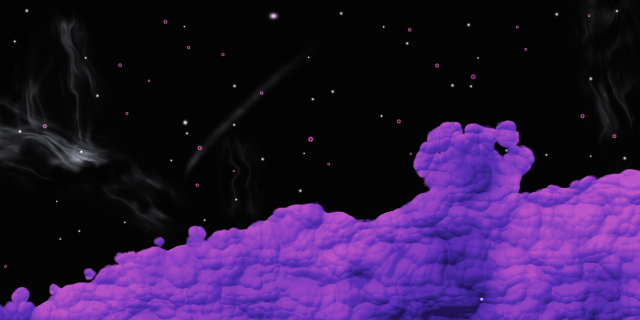
This background is drawn by a Shadertoy shader. Its source:

```glsl
const vec3 NIGHT = vec3(0.012, 0.012, 0.014);
const vec3 SHADOW = vec3(0.13, 0.07, 0.34);
const vec3 INDIGO = vec3(0.21, 0.13, 0.55);
const vec3 VIOLET = vec3(0.35, 0.18, 0.71);
const vec3 ORCHID = vec3(0.54, 0.25, 0.76);
const vec3 PINK = vec3(0.73, 0.33, 0.79);

float hash(vec2 p) {
    vec3 q = fract(p.xyx * 0.1031);
    q += dot(q, q.yzx + 33.33);
    return fract((q.x + q.y) * q.z);
}

vec2 hash2(vec2 p) { return vec2(hash(p), hash(p + 17.3)); }

float noise(vec2 p) {
    vec2 i = floor(p), f = fract(p);
    f = f * f * (3.0 - 2.0 * f);
    return mix(mix(hash(i), hash(i + vec2(1, 0)), f.x),
               mix(hash(i + vec2(0, 1)), hash(i + vec2(1, 1)), f.x), f.y);
}

float fbm(vec2 p) {
    return 0.55 * noise(p) + 0.28 * noise(p * 2.1 + 9.0) + 0.17 * noise(p * 4.3 + 31.0);
}

float blob(vec2 p, vec2 centre, float radius) {
    vec2 d = (p - centre) / radius;
    return exp(-dot(d, d));
}

float lobe(vec2 p, vec2 centre, float radius) { return radius - length(p - centre); }

float smoothMin(float a, float b, float k) {
    float h = max(k - abs(a - b), 0.0) / k;
    return min(a, b) - h * h * k * 0.25;
}

// Rounded domes around jittered cell centres
float domes(vec2 p) {
    vec2 cell = floor(p);
    float nearest = 1.0;
    for (int y = -1; y <= 1; y++)
        for (int x = -1; x <= 1; x++) {
            vec2 id = cell + vec2(x, y);
            vec2 d = id + 0.15 + 0.7 * hash2(id) - p;
            nearest = smoothMin(nearest, dot(d, d), 0.12);
        }
    return 1.0 - nearest;
}

float relief(vec2 p) {
    p += 0.035 * (vec2(noise(p * 9.0), noise(p * 9.0 + 40.0)) - 0.5);
    return 0.05 * domes(p * 8.0) + 0.028 * domes(p * 17.0 + 5.0) + 0.009 * domes(p * 35.0);
}

float ridge(float x) {
    float heights[17] = float[17](0.04, 0.07, 0.12, 0.17, 0.23, 0.255, 0.275, 0.34, 0.37,
                                  0.305, 0.36, 0.42, 0.42, 0.39, 0.41, 0.445, 0.475);
    float s = clamp(x * 8.0, 0.0, 15.999);
    int i = int(s);
    return mix(heights[i], heights[i + 1], smoothstep(0.0, 1.0, fract(s)));
}

// Positive inside the cloud bank, its column and the loose drops
float cloudBody(vec2 p) {
    float trunk = lobe(p, vec2(1.475, 0.43), 0.14);
    trunk = max(trunk, lobe(p, vec2(1.34, 0.50), 0.045));
    trunk = max(trunk, lobe(p, vec2(1.40, 0.56), 0.052));
    trunk = max(trunk, lobe(p, vec2(1.50, 0.56), 0.052));
    trunk = max(trunk, lobe(p, vec2(1.585, 0.575), 0.036));
    trunk = max(trunk, lobe(p, vec2(1.605, 0.49), 0.052));
    float body = max(ridge(p.x) - p.y, trunk);
    for (float i = 0.0; i < 6.0; i++) {
        float x = 0.05 + 0.11 * i + 0.03 * hash(vec2(i, 3.0));
        body = max(body, lobe(p, vec2(x, ridge(x) + 0.012), 0.022));
    }
    return body;
}

// Light regions and hollows of the cloud, before surface shading
float cloudTone(vec2 p, float depth) {
    float tone = 0.55 + 0.16 * exp(-max(depth, 0.0) / 0.06) + 0.3 * (fbm(p * 6.0) - 0.5);
    tone += 0.22 * blob(p, vec2(1.93, 0.33), 0.2) + 0.12 * blob(p, vec2(1.02, 0.27), 0.2);
    tone += 0.16 * blob(p, vec2(1.58, 0.19), 0.1) + 0.1 * blob(p, vec2(0.3, 0.04), 0.25);
    tone -= 0.32 * blob(p, vec2(1.42, 0.2), 0.13) + 0.32 * blob(p, vec2(1.49, 0.43), 0.07);
    tone -= 0.5 * blob(p * vec2(0.5, 1.0), vec2(0.68, 0.0), 0.09);
    tone -= 0.45 * blob(p, vec2(1.12, 0.155), 0.04) + 0.25 * blob(p, vec2(1.9, 0.07), 0.12);
    return tone;
}

vec3 cloudRamp(float t) {
    vec3 c = mix(SHADOW, INDIGO, smoothstep(0.0, 0.22, t));
    c = mix(c, VIOLET, smoothstep(0.2, 0.46, t));
    c = mix(c, ORCHID, smoothstep(0.44, 0.7, t));
    return mix(c, PINK, smoothstep(0.68, 0.95, t));
}

// Smoky streak along a segment
float wisp(vec2 p, vec2 a, vec2 b, float width) {
    p += 0.08 * (vec2(fbm(p * 7.0), fbm(p * 7.0 + 20.0)) - 0.5);
    vec2 dir = b - a;
    float t = clamp(dot(p - a, dir) / dot(dir, dir), 0.0, 1.0);
    float d = length(p - a - dir * t) / width;
    vec2 along = normalize(dir);
    vec2 q = vec2(dot(p, along) * 6.0, dot(p, vec2(-along.y, along.x)) * 26.0);
    float strand = 1.0 - abs(2.0 * fbm(q) - 1.0);
    return exp(-d * d) * pow(strand, 4.0) * smoothstep(0.2, 0.75, fbm(p * 11.0));
}

float smoke(vec2 p) {
    float s = wisp(p, vec2(-0.05, 0.6), vec2(0.25, 0.51), 0.07);
    s += wisp(p, vec2(0.26, 0.5), vec2(0.52, 0.36), 0.045);
    s += 0.7 * wisp(p, vec2(0.22, 0.9), vec2(0.26, 0.62), 0.04);
    s += 0.5 * wisp(p, vec2(0.1, 0.82), vec2(0.09, 0.62), 0.04);
    s += 0.7 * wisp(p, vec2(1.88, 1.02), vec2(1.95, 0.52), 0.06);
    s += 0.25 * wisp(p, vec2(0.75, 0.52), vec2(0.77, 0.36), 0.04);
    float t = clamp((p.x - 0.57) / 0.47, 0.0, 1.0);
    float arc = (p.y - 0.44 - 0.46 * pow(t, 0.8)) / 0.018;
    float ends = smoothstep(0.0, 0.05, t) * (1.0 - smoothstep(0.3, 1.0, t));
    return s + 0.5 * exp(-arc * arc) * ends * fbm(p * 20.0);
}

float star(vec2 p, vec2 centre, float radius, float hollow) {
    float d = length(p - centre) / radius - hollow;
    return exp(-d * d * (1.0 + 2.0 * hollow));
}

vec3 stars(vec2 p) {
    vec3 light = vec3(0.0);
    vec2 cell = floor(p * 9.0);
    float kind = hash(cell + 71.0);
    vec2 centre = (cell + 0.15 + 0.7 * hash2(cell + 4.0)) / 9.0;
    float rosy = step(0.28, kind);
    vec3 tint = mix(vec3(0.85), vec3(0.62, 0.27, 0.5), rosy);
    float size = mix(0.0025, 0.0045, hash(cell + 23.0));
    light += tint * step(kind, 0.45) * star(p, centre, size, rosy);
    light += vec3(1.0, 0.8, 0.95) * star(p * vec2(0.75, 1.0), vec2(0.641, 0.95), 0.008, 0.0);
    light += vec3(0.95) * star(p, vec2(0.579, 0.617), 0.006, 0.0);
    light += vec3(0.8, 0.25, 0.65) * star(p, vec2(0.971, 0.565), 0.005, 1.0);
    light += vec3(0.55, 0.2, 0.5) * star(p, vec2(1.479, 0.76), 0.005, 1.0);
    return light;
}

void mainImage(out vec4 fragColor, in vec2 fragCoord) {
    vec2 p = fragCoord / iResolution.y;
    vec3 color = NIGHT + 0.42 * vec3(0.9, 0.92, 1.0) * smoke(p) + stars(p);

    // Surface slope and lighting
    float height = relief(p);
    vec2 e = vec2(0.004, 0.0);
    vec2 slope = vec2(relief(p + e.xy) - height, relief(p + e.yx) - height) / e.x;
    vec3 normal = normalize(vec3(-slope, 0.9));
    float lit = dot(normal, normalize(vec3(-0.25, 0.65, 0.7)));

    // Cloud over the sky
    float depth = cloudBody(p) + height - 0.068;
    float tone = cloudTone(p, depth) + 0.42 * (lit - 0.62) + 3.0 * (height - 0.066);
    float edge = max(0.004, 1.0 / iResolution.y);
    color = mix(color, cloudRamp(tone), smoothstep(-edge, edge, depth));
    color += 0.8 * star(p, vec2(1.505, 0.065), 0.004, 0.0);
    fragColor = vec4(clamp(color, 0.0, 1.0), 1.0);
}
```
